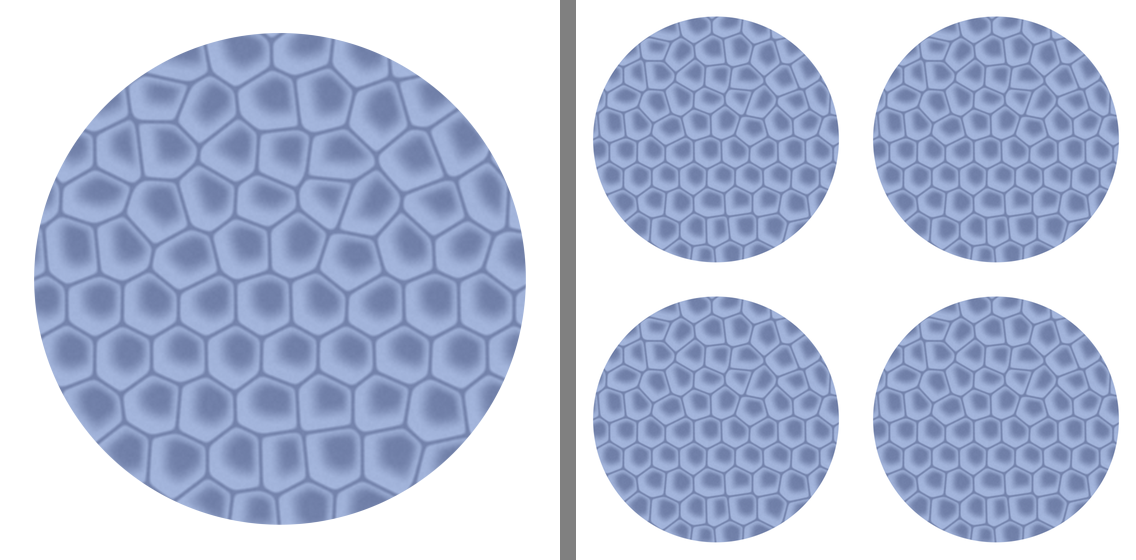
Left: one tile. Right: repeated 2 by 2.
Write a Shadertoy shader that draws this pattern.

```glsl
// Soft blue honeycomb of dimpled, slightly irregular cells inside a round white-framed disc.

const vec2 GRID = vec2(10.0, 11.0);        // cells per canvas
const vec2 DISC_CENTRE = vec2(0.5, 0.502);
const float DISC_RADIUS = 0.439;
const vec2 DIMPLE_SHIFT = vec2(0.012, 0.013);

const vec3 WHITE = vec3(1.0);
const vec3 LIT = vec3(0.628, 0.698, 0.85);
const vec3 DIMPLE = vec3(0.445, 0.505, 0.665);
const vec3 WALL = vec3(0.455, 0.515, 0.675);

vec2 hash22(vec2 p) {
    vec3 q = fract(p.xyx * vec3(0.1031, 0.1030, 0.0973));
    q += dot(q, q.yzx + 33.33);
    return fract((q.xx + q.yz) * q.zy);
}

// Value noise that wraps after a whole number of periods.
float wrapNoise(vec2 uv, float period) {
    vec2 p = uv * period;
    vec2 i = floor(p);
    vec2 f = fract(p);
    f = f * f * (3.0 - 2.0 * f);
    float a = hash22(mod(i, period)).x;
    float b = hash22(mod(i + vec2(1.0, 0.0), period)).x;
    float c = hash22(mod(i + vec2(0.0, 1.0), period)).x;
    float d = hash22(mod(i + 1.0, period)).x;
    return mix(mix(a, b, f.x), mix(c, d, f.x), f.y);
}

// Centre of a cell: staggered rows, calm in one band and looser elsewhere.
vec2 cellSite(vec2 id, vec2 grid) {
    vec2 wrapped = mod(id, grid);
    float stagger = 0.19 + 0.5 * mod(wrapped.y, 2.0);
    float band = abs(wrapped.y / grid.y - 0.4);
    float looseness = mix(0.06, 0.58, smoothstep(0.06, 0.2, band));
    vec2 jitter = (hash22(wrapped + 7.0) - 0.5) * looseness;
    return (id + vec2(stagger, 0.0) + jitter) / grid;
}

vec2 nearestId(vec2 p, vec2 grid) {
    vec2 base = floor(p * grid);
    vec2 best = base;
    float bestDist = 10.0;
    for (int y = -2; y <= 2; y++) {
        for (int x = -2; x <= 2; x++) {
            vec2 id = base + vec2(x, y);
            float d = distance(p, cellSite(id, grid));
            if (d < bestDist) {
                bestDist = d;
                best = id;
            }
        }
    }
    return best;
}

// Smoothed distance from p to the walls of one cell, positive inside.
float cellInset(vec2 p, vec2 id, vec2 grid, float sharpness) {
    vec2 site = cellSite(id, grid);
    float sum = 0.0;
    for (int y = -2; y <= 2; y++) {
        for (int x = -2; x <= 2; x++) {
            if (x == 0 && y == 0) continue;
            vec2 other = cellSite(id + vec2(x, y), grid);
            float d = dot(0.5 * (site + other) - p, normalize(other - site));
            sum += exp(-sharpness * d);
        }
    }
    return -log(sum) / sharpness;
}

vec3 honeycomb(vec2 uv) {
    vec2 id = nearestId(uv, GRID);
    float inset = cellInset(uv, id, GRID, 320.0);
    float hollow = cellInset(uv - DIMPLE_SHIFT, id, GRID, 160.0);

    // Dimple, faded near the wall so that a pale rim remains.
    float rim = smoothstep(-0.002, 0.02, inset);
    float dimple = smoothstep(0.002, 0.035, hollow) * rim;
    vec3 colour = mix(LIT, DIMPLE, dimple);

    // Light falls from the lower left.
    vec2 side = (uv - cellSite(id, GRID)) * GRID;
    colour -= 0.025 * dot(side, vec2(0.5, 0.7));

    // Soft walls, thickened where three cells meet.
    float wall = 1.0 - smoothstep(0.0, 0.0065, inset);
    colour = mix(colour, WALL, wall);

    // Fine paper grain.
    float grain = wrapNoise(uv, 220.0) + 0.5 * wrapNoise(uv, 410.0) - 0.75;
    return colour + 0.016 * grain;
}

void mainImage(out vec4 fragColor, in vec2 fragCoord) {
    vec2 uv = fragCoord / iResolution.xy;
    float pixel = 1.0 / min(iResolution.x, iResolution.y);
    float edge = distance(uv, DISC_CENTRE) - DISC_RADIUS;
    float outside = smoothstep(-0.7 * pixel, 0.7 * pixel, edge);
    fragColor = vec4(mix(honeycomb(uv), WHITE, outside), 1.0);
}
```
